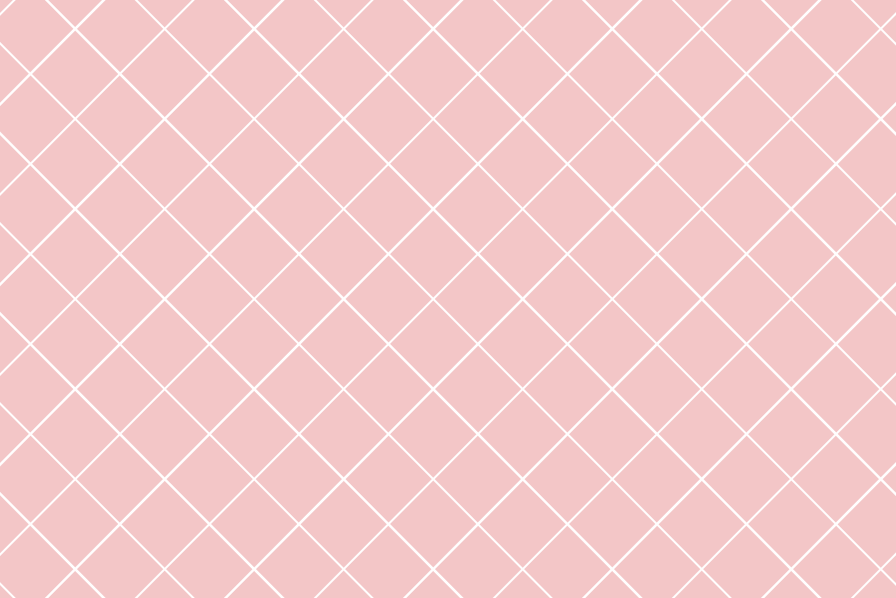
Reproduce this pattern procedurally as a WebGL 1 fragment shader.

```glsl
precision highp float;

uniform vec2 u_resolution;

const vec3 PINK = vec3(0.953, 0.778, 0.782);
const vec3 WHITE = vec3(1.0, 0.995, 0.995);
const vec2 REPEATS = vec2(10.01, 6.64);
const vec2 CROSSING = vec2(0.4835, 0.5);
const float THIN = 0.0034;   // line widths, as shares of the canvas height
const float THICK = 0.0042;

// Coverage of parallel lines at whole values of t; odd lines are thicker.
float lineFamily(float t, float spacing, float thin, float thick, float pixel) {
  float index = floor(t + 0.5);
  float width = mix(thin, thick, mod(index, 2.0));
  float dist = abs(t - index) * spacing;
  return clamp((0.5 * width - dist) / pixel + 0.5, 0.0, 1.0);
}

// Two crossing diagonal families form the diamond lattice.
float lattice(vec2 cell, float spacing, float pixel) {
  float rising = lineFamily(cell.x - cell.y, spacing, THIN, THICK, pixel);
  float falling = lineFamily(cell.x + cell.y, spacing, THIN, THICK, pixel);
  return 1.0 - (1.0 - rising) * (1.0 - falling);
}

void main() {
  vec2 uv = gl_FragCoord.xy / u_resolution;
  vec2 cell = (uv - CROSSING) * REPEATS;

  // Perpendicular gap between neighbouring lines, in canvas heights
  vec2 period = vec2(u_resolution.x / u_resolution.y, 1.0) / REPEATS;
  float spacing = period.x * period.y / length(period);

  float lines = lattice(cell, spacing, 1.0 / u_resolution.y);
  gl_FragColor = vec4(mix(PINK, WHITE, lines), 1.0);
}
```
